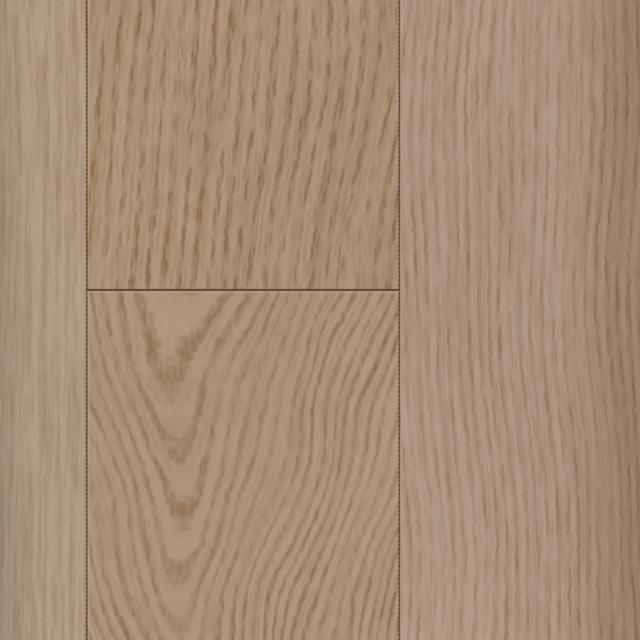
Write a WebGL 1 fragment shader that draws this texture.

```glsl
precision highp float;
// Pale oak flooring: one narrow and one wide full-height plank flank two butted boards.
// Each plank bends an across-grain coordinate; growth rings, cellular pores and
// stretched fibres are drawn along it, then seams and soft edge shading are added.
uniform vec2 u_resolution;

const float TAU = 6.28318;
const float SEAM_LEFT = 0.1355;
const float SEAM_RIGHT = 0.6240;
const float SEAM_BUTT = 0.5470;
const vec3 SEAM_DARK = vec3(0.33, 0.23, 0.17);
const vec3 SEAM_LIGHT = vec3(0.74, 0.65, 0.56);

vec2 hash2(vec2 p) {
  vec3 q = fract(p.xyx * vec3(0.1031, 0.1030, 0.0973));
  q += dot(q, q.yzx + 33.33);
  return fract((q.xx + q.yz) * q.zy);
}

float noise(vec2 p) {
  vec2 i = floor(p), f = fract(p);
  f = f * f * (3.0 - 2.0 * f);
  float low = mix(hash2(i).x, hash2(i + vec2(1.0, 0.0)).x, f.x);
  float high = mix(hash2(i + vec2(0.0, 1.0)).x, hash2(i + 1.0).x, f.x);
  return mix(low, high, f.y);
}

// Distance to the nearest scattered cell centre.
float cellular(vec2 p) {
  vec2 i = floor(p), f = fract(p);
  float nearest = 2.0;
  for (int y = -1; y <= 1; y++) {
    for (int x = -1; x <= 1; x++) {
      vec2 cell = vec2(float(x), float(y));
      nearest = min(nearest, length(cell + hash2(i + cell) - f));
    }
  }
  return nearest;
}

// Across-grain coordinate of nearly straight grain: lean, bow and fine ripple.
float straightGrain(vec2 p, float lean, float bow, float phase) {
  float wave = sin(p.y * 5.5 + p.x * 3.0 + phase) + 0.4 * sin(p.y * 13.0 - p.x * 8.0 + phase);
  return p.x - lean * p.y + bow * wave;
}

// Across-grain coordinate of nested arches that point downwards.
float archGrain(vec2 p, float centre) {
  float dx = p.x - centre + 0.008 * sin(p.y * 19.0);
  float roundness = mix(0.025, 0.11, clamp(p.y / SEAM_BUTT, 0.0, 1.0));
  float arch = sqrt(dx * dx + roundness * roundness) - roundness;
  float wobble = 0.004 * sin(p.x * 31.0 + p.y * 9.0) + 0.006 * noise(p * vec2(22.0, 14.0));
  return arch - 0.17 * p.y + wobble;
}

// amount = strength of rings, pores and fibres; spacing = ring width.
float grainDensity(vec2 p, float across, float spacing, float poreRate, vec3 amount) {
  float u = across + 0.0022 * (noise(p * vec2(60.0, 150.0)) - 0.5);
  float drift = 2.4 * noise(vec2(u * 34.0, p.y * 3.0));
  float ring = smoothstep(-0.3, 1.0, sin(u * TAU / spacing + drift));
  ring *= 0.45 + 0.8 * noise(vec2(u * 24.0, p.y * 5.0) + 7.0);
  float pores = 1.0 - smoothstep(0.12, 0.55, cellular(vec2(u * 135.0, p.y * poreRate)));
  float fibre = 0.6 * noise(vec2(u * 190.0, p.y * 6.0)) + 0.4 * noise(vec2(u * 310.0, p.y * 28.0));
  float fleck = noise(p * vec2(230.0, 75.0));
  float density = amount.x * ring * (0.55 + 0.9 * fleck);
  density += amount.y * pores * (0.35 + 0.9 * ring);
  density += amount.z * smoothstep(0.25, 0.8, fibre) + 0.12 * (fleck - 0.5);
  return clamp(density, 0.0, 1.0);
}

float stripe(float d, float halfWidth, float blur) {
  return 1.0 - smoothstep(halfWidth - blur, halfWidth + blur, abs(d));
}

// A dark gap with a thin pale bevel on its positive side.
vec3 addSeam(vec3 color, float d, float halfWidth, float strength, float blur) {
  color = mix(color, SEAM_LIGHT, 0.45 * stripe(d - 2.2 * halfWidth, halfWidth, blur));
  return mix(color, SEAM_DARK, strength * stripe(d, halfWidth, blur));
}

void main() {
  vec2 p = gl_FragCoord.xy / u_resolution;
  float blur = 0.7 / min(u_resolution.x, u_resolution.y);
  bool middle = p.x > SEAM_LEFT && p.x < SEAM_RIGHT;

  // Planks: pale wood, darker grain and how densely that grain lies.
  vec3 wood, grain;
  float density;
  if (p.x <= SEAM_LEFT) {
    wood = vec3(0.705, 0.625, 0.540);
    grain = vec3(0.600, 0.500, 0.400);
    density = grainDensity(p, straightGrain(p, 0.005, 0.002, 1.0), 0.022, 9.0, vec3(0.16, 0.20, 0.42));
  } else if (!middle) {
    wood = vec3(0.695, 0.610, 0.535);
    grain = vec3(0.575, 0.470, 0.370);
    density = grainDensity(p, straightGrain(p, -0.015, 0.010, 2.2), 0.017, 15.0, vec3(0.25, 0.30, 0.27));
  } else if (p.y > SEAM_BUTT) {
    wood = vec3(0.690, 0.593, 0.490);
    grain = vec3(0.555, 0.435, 0.315);
    float bow = 0.003 + 0.012 * smoothstep(0.30, 0.60, p.x);
    density = grainDensity(p, straightGrain(p, 0.07, bow, 4.0), 0.024, 24.0, vec3(0.26, 0.42, 0.25));
  } else {
    wood = vec3(0.690, 0.595, 0.495);
    grain = vec3(0.560, 0.440, 0.325);
    density = grainDensity(p, archGrain(p, 0.28), 0.018, 26.0, vec3(0.46, 0.20, 0.20));
  }
  vec3 color = mix(wood, grain, density);

  // Broad tonal drift and shading towards the sides.
  color *= 0.985 + 0.03 * noise(p * vec2(7.0, 3.0) + 3.0);
  color *= 1.0 - vec3(0.10, 0.13, 0.17) * smoothstep(0.86, 1.0, p.x);
  color *= 1.0 - 0.09 * (1.0 - smoothstep(0.0, 0.07, p.x)) * (1.0 - 0.6 * p.y);

  // Seams; the long ones carry a fine broken edge.
  float broken = 0.72 + 0.18 * sin(p.y * TAU * 150.0);
  color = addSeam(color, p.x - SEAM_LEFT, 0.0013, broken, blur);
  color = addSeam(color, p.x - SEAM_RIGHT, 0.0013, broken, blur);
  if (middle) color = addSeam(color, SEAM_BUTT - p.y, 0.0016, 0.85, blur);
  gl_FragColor = vec4(color, 1.0);
}
```
